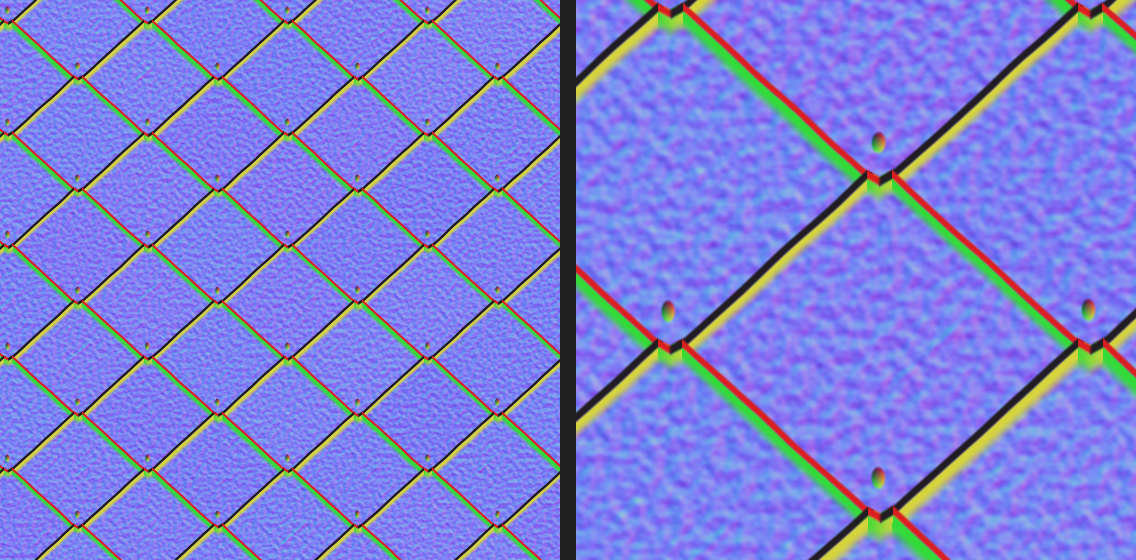
Left, the full canvas; right, a detail of the centre.
Reproduce this texture map procedurally as a three.js fragment shader.

```glsl
// Tangent-space normal map of overlapping diamond slates, 4 across and 5 down,
// with a half-step offset between columns. Each slate is a V-shaped lower edge
// lying over the slates below; grain and scratches come from wrapping noise.
varying vec2 vUv;

const vec2 CELL = vec2(0.25, 0.2);       // spacing of slates in one column
const vec2 ORIGIN = vec2(0.0143, 0.161); // lowest tip of the first column
const float SOFT = 0.0010;               // edge smoothing
const float EDGE_COS = 0.74;             // vertical gap to edge distance

const vec3 FLAT_BLUE = vec3(0.50, 0.50, 0.96);
const vec3 RED = vec3(0.86, 0.12, 0.13);
const vec3 BLACK = vec3(0.13, 0.11, 0.13);
const vec3 GREEN = vec3(0.20, 0.86, 0.22);
const vec3 YELLOW = vec3(0.84, 0.83, 0.24);

float hash(vec2 p) {
  return fract(sin(dot(p, vec2(127.1, 311.7))) * 43758.5);
}

// Gradient noise that wraps after a whole number of cells.
float cornerRamp(vec2 cell, vec2 offset, float period) {
  float angle = 6.2832 * hash(mod(cell, period) + 0.37 * period);
  return dot(vec2(cos(angle), sin(angle)), offset);
}

float gradientNoise(vec2 uv, float period) {
  vec2 p = uv * period, i = floor(p), f = p - i;
  vec2 w = f * f * f * (f * (f * 6.0 - 15.0) + 10.0);
  vec2 e = vec2(1.0, 0.0);
  return mix(
    mix(cornerRamp(i, f, period), cornerRamp(i + e, f - e, period), w.x),
    mix(cornerRamp(i + e.yx, f - e.yx, period), cornerRamp(i + 1.0, f - 1.0, period), w.x),
    w.y);
}

// Slope of the noise, per noise cell.
vec2 noiseSlope(vec2 uv, float period) {
  vec2 e = vec2(0.3 / period, 0.0);
  float h = gradientNoise(uv, period);
  return (vec2(gradientNoise(uv + e, period), gradientNoise(uv + e.yx, period)) - h) / 0.3;
}

// Height of a slate's lower edge above its tip; the tip itself is blunter.
float lowerEdge(float x) {
  return max(0.57 * abs(x), 0.9125 * abs(x) - 0.0031);
}

// Slate of one column at p: x from its axis, lift above its edge, tip height.
vec3 slateInColumn(vec2 p, vec2 origin) {
  float x = (fract((p.x - origin.x) / CELL.x + 0.5) - 0.5) * CELL.x;
  float edge = lowerEdge(x);
  float lift = mod(p.y - origin.y - edge, CELL.y);
  return vec3(x, lift, p.y - lift - edge);
}

// Distance up to the column's next edge that lies over the visible slate.
float distanceBelow(vec3 slate, float visibleTip) {
  float gap = CELL.y - slate.y;
  if (slate.z + CELL.y < visibleTip - 0.001) gap += CELL.y;
  return gap * EDGE_COS;
}

// Thin steep line with a soft band below it; d grows downward from the edge.
vec3 paintEdge(vec3 color, float d, float x, float bandScale) {
  float width = mix(0.0036, 0.0041, step(0.0, x));
  float past = smoothstep(width - SOFT, width + SOFT, d);
  float band = past * (1.0 - smoothstep(0.0065, 0.0140, d / bandScale));
  color = mix(color, mix(GREEN, YELLOW, smoothstep(-0.012, 0.012, x)), band);
  float line = smoothstep(-SOFT, SOFT, d) * (1.0 - past);
  return mix(color, mix(RED, BLACK, smoothstep(-0.0015, 0.0015, x)), line);
}

// Tilt of an occasional shallow scratch running along the slate.
vec2 scratchTilt(vec2 local, vec2 id) {
  vec2 along = vec2(0.74, 0.67), across = vec2(-0.67, 0.74);
  vec2 q = local - vec2(0.0, 0.10);
  float t = (dot(q, across) - 0.11 * (hash(id + 3.1) - 0.5)) / 0.0028;
  float s = abs(dot(q, along) - 0.05 * (hash(id + 7.7) - 0.5));
  float strength = step(0.6, hash(id + 5.3)) * (1.0 - smoothstep(0.015, 0.05, s));
  return across * t * exp(-t * t) * strength * 0.28;
}

// Small domed nail just above the tip.
vec3 paintNail(vec3 color, vec2 local) {
  vec2 v = (local - vec2(-0.001, 0.0208)) / vec2(0.0043, 0.0066);
  vec3 dome = vec3(0.5 + 0.5 * v.x, 0.5 - 0.5 * v.y, 0.25);
  return mix(color, dome, 1.0 - smoothstep(0.7, 1.15, length(v)));
}

void main() {
  // Slightly uneven edges
  vec2 p = vUv + 0.0011 * vec2(gradientNoise(vUv, 21.0), gradientNoise(vUv, 26.0));

  // Visible slate: the one with the higher tip
  vec3 a = slateInColumn(p, ORIGIN);
  vec3 b = slateInColumn(p, ORIGIN + 0.5 * CELL);
  vec3 slate = a.z > b.z ? a : b;
  vec2 local = vec2(slate.x, p.y - slate.z);
  vec2 id = mod(floor((p - local - ORIGIN) / (0.5 * CELL) + 0.5), vec2(8.0, 10.0));

  // Surface grain, scratches and a faint crease down the slate's axis
  vec2 tilt = 0.105 * noiseSlope(vUv, 112.0) + 0.055 * noiseSlope(vUv, 190.0);
  tilt = tilt * vec2(0.75, 1.0) + scratchTilt(local, id);
  tilt += 0.03 * (vec2(hash(id), hash(id + 1.9)) - 0.5);
  tilt.x -= 0.05 * exp(-pow(local.x / 0.0015, 2.0)) * smoothstep(0.10, 0.17, local.y);
  vec3 color = FLAT_BLUE + vec3(tilt, -1.6 * dot(tilt, tilt));
  color = paintNail(color, local);

  // Edges of the slates above, nearest last, then the slate's own edge
  float da = distanceBelow(a, slate.z), db = distanceBelow(b, slate.z);
  vec2 near = da < db ? vec2(da, a.x) : vec2(db, b.x);
  vec2 far = da < db ? vec2(db, b.x) : vec2(da, a.x);
  float bandScale = 0.9 + 0.25 * hash(id + 2.3);
  color = paintEdge(color, far.x, far.y, bandScale);
  color = paintEdge(color, near.x, near.y, bandScale);
  color = paintEdge(color, -slate.y * EDGE_COS, slate.x, 1.0);
  gl_FragColor = vec4(clamp(color, 0.0, 1.0), 1.0);
}
```
